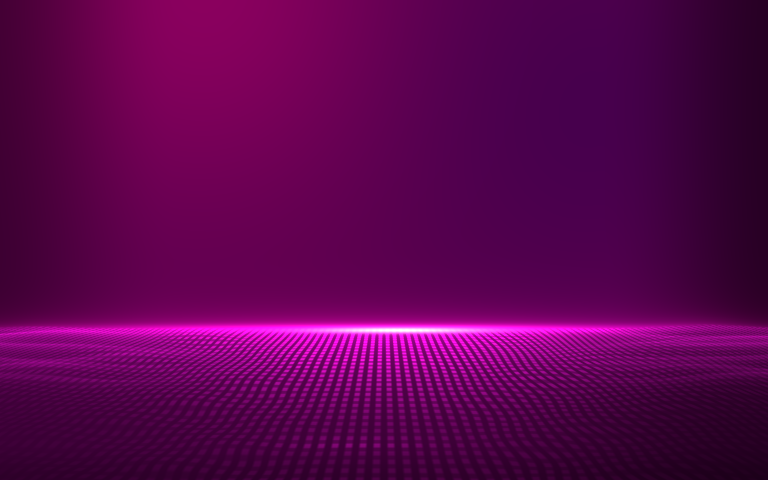
Give the GLSL for this background, as a Shadertoy shader.

```glsl
// Magenta dusk sky above a glowing horizon and a rippling floor of perspective dots.
#define HORIZON 0.315
#define COLUMN_PITCH 0.0085
#define COLUMN_SPREAD 0.040
#define ROW_PITCH 0.004
#define ROW_SPREAD 0.050
#define DOT_GAIN 0.75
#define CREST_GAIN 0.30

const vec3 PLUM = vec3(0.355, 0.0, 0.300);
const vec3 VIOLET = vec3(0.275, 0.0, 0.300);
const vec3 ROSE = vec3(0.190, 0.0, 0.070);
const vec3 FLOOR_DARK = vec3(0.215, 0.0, 0.195);
const vec3 MAGENTA = vec3(0.92, 0.08, 0.82);

// Elliptical Gaussian falloff.
float blob(vec2 p, vec2 center, vec2 radius) {
    vec2 q = (p - center) / radius;
    return exp(-dot(q, q));
}

// Height of the far edge, with low swells near both sides.
float horizonHeight(float x) {
    float rightSwell = exp(-pow((x - 0.92) / 0.07, 2.0));
    float leftSwell = exp(-pow((x - 0.05) / 0.06, 2.0));
    return HORIZON + 0.008 * rightSwell + 0.004 * leftSwell;
}

vec3 skyColor(vec2 p, float rise) {
    vec3 color = mix(PLUM, VIOLET, blob(p, vec2(0.75, 0.78), vec2(0.27, 0.45)));
    color += ROSE * blob(p, vec2(0.27, 1.03), vec2(0.25, 0.45));
    // Side shading
    color *= mix(0.62, 1.0, smoothstep(-0.04, 0.23, p.x));
    color *= mix(0.46, 1.0, smoothstep(1.02, 0.78, p.x));
    // Light rising from the horizon
    float spread = 0.18 + 0.82 * exp(-pow((p.x - 0.5) / 0.38, 2.0));
    color += spread * vec3(0.30, 0.0, 0.20) * exp(-rise / 0.035);
    color += spread * vec3(0.35, 0.02, 0.30) * exp(-rise / 0.012);
    return color;
}

// Soft dots on a warped grid; fine rows merge into lines far away.
float dotField(vec2 p, float depth) {
    float side = p.x - 0.5;
    float ripple = 0.0035 * sin(depth * 48.0 + side * 19.0)
                 + 0.0020 * sin(depth * 85.0 - side * 31.0);
    float bend = ripple * smoothstep(0.03, 0.25, abs(side));
    float column = (side + bend) / (COLUMN_PITCH + COLUMN_SPREAD * depth);
    float rowDepth = max(depth + bend * 1.5, 0.0);
    float row = log(ROW_PITCH + ROW_SPREAD * rowDepth) / ROW_SPREAD;
    vec2 cell = abs(fract(vec2(column, row)) - 0.5);
    vec2 blur = clamp(fwidth(vec2(column, row)), 0.0, 1.0);
    float columnMask = 1.0 - smoothstep(0.12, 0.34 + 0.3 * blur.x, cell.x);
    float rowMask = 1.0 - smoothstep(0.12, 0.40, cell.y);
    rowMask = mix(rowMask, 0.6, smoothstep(0.20, 0.55, blur.y));
    return columnMask * mix(0.35, 1.0, rowMask);
}

// Thin luminous folds toward the left and right edges.
float sideCrests(vec2 p) {
    float light = 0.0;
    for (int i = 0; i < 5; i++) {
        float n = float(i);
        float wave = 0.007 * sin(p.x * (11.0 + n * 2.0) + n * 2.1)
                   + 0.003 * sin(p.x * 27.0 - n * 1.7);
        float offset = p.y - (HORIZON - 0.012 - 0.022 * n + wave);
        float width = offset > 0.0 ? 0.0025 : 0.010;
        light += exp(-abs(offset) / width) / (1.0 + 0.4 * n);
    }
    return light * smoothstep(0.16, 0.46, abs(p.x - 0.5));
}

vec3 floorColor(vec2 p, float depth) {
    float side = p.x - 0.5;
    float spread = 0.35 + 0.65 * exp(-pow(side / 0.36, 2.0));
    vec3 color = FLOOR_DARK * mix(1.0, 0.62, smoothstep(0.55, 1.0, p.x));
    color *= mix(0.80, 1.0, smoothstep(0.0, 0.08, p.y));
    color += MAGENTA * 0.43 * spread * exp(-depth / 0.085);
    color += vec3(0.25, 0.0, 0.18) * spread * exp(-depth / 0.016);
    // Dots are brightest in the center, with a faint near ripple
    float dotLight = exp(-pow(depth / 0.13, 2.0)) * (0.18 + 0.82 * exp(-pow(side / 0.25, 2.0)));
    dotLight += 0.16 * exp(-pow(side / 0.35, 2.0));
    dotLight += 0.22 * blob(p, vec2(0.46, 0.075), vec2(0.09, 0.014));
    color += MAGENTA * DOT_GAIN * dotLight * dotField(p, depth);
    color += MAGENTA * CREST_GAIN * sideCrests(p);
    return color;
}

void mainImage(out vec4 fragColor, in vec2 fragCoord) {
    vec2 p = fragCoord / iResolution.xy;
    float rise = p.y - horizonHeight(p.x);
    float edge = 1.5 / iResolution.y;

    vec3 sky = skyColor(p, max(rise, 0.0));
    vec3 ground = floorColor(p, max(-rise, 0.0));
    vec3 color = mix(ground, sky, smoothstep(-edge, edge, rise));

    // Horizon streak and its white-hot core
    color += vec3(0.42, 0.03, 0.40) * blob(p, vec2(0.50, 0.315), vec2(0.34, 0.009));
    color += vec3(0.60, 0.95, 0.60) * blob(p, vec2(0.52, 0.312), vec2(0.11, 0.006));
    fragColor = vec4(clamp(color, 0.0, 1.0), 1.0);
}
```
